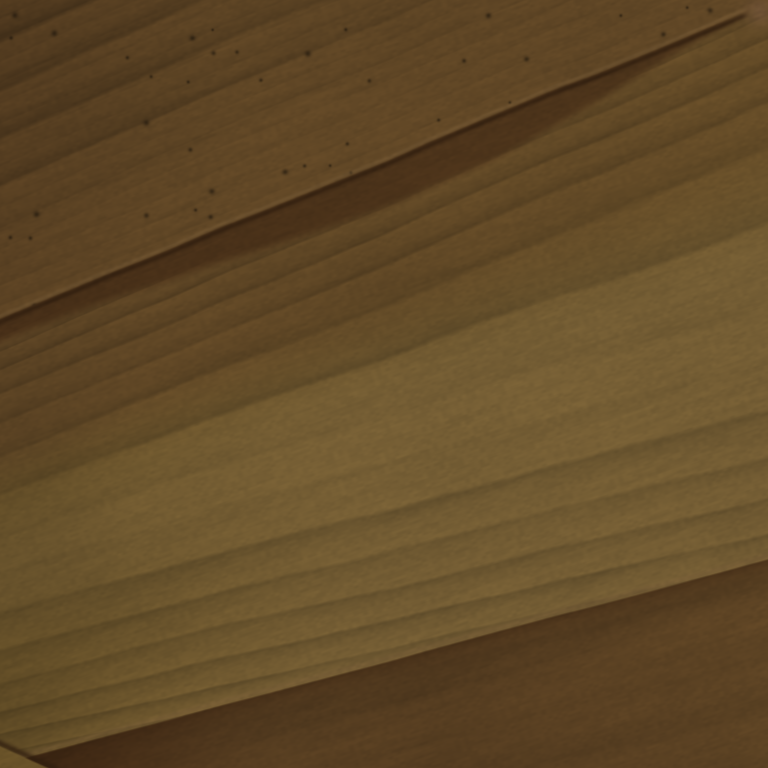
Write a Shadertoy shader that draws this texture.

```glsl
// Three overlapping wooden boards seen at a slant, in warm dim light.
// Two straight seams split the canvas; each board gets growth rings from a
// warped cross-board coordinate, then fibres, pores and seam shadows.
const vec3 SHADOW = vec3(0.25, 0.155, 0.075);
const vec3 UMBER  = vec3(0.33, 0.235, 0.125);
const vec3 BROWN  = vec3(0.385, 0.282, 0.15);
const vec3 OLIVE  = vec3(0.415, 0.325, 0.16);
const vec3 HONEY  = vec3(0.46, 0.368, 0.205);
const vec3 RIM    = vec3(0.47, 0.36, 0.22);
const vec3 CHIP   = vec3(0.45, 0.33, 0.23);

float hash(vec2 p) {
    vec3 q = fract(p.xyx * 0.1031);
    q += dot(q, q.yzx + 33.33);
    return fract((q.x + q.y) * q.z);
}

float noise(vec2 p) {
    vec2 i = floor(p), f = fract(p);
    f = f * f * (3.0 - 2.0 * f);
    return mix(mix(hash(i), hash(i + vec2(1, 0)), f.x),
               mix(hash(i + vec2(0, 1)), hash(i + vec2(1, 1)), f.x), f.y);
}

float fbm(vec2 p) {
    float sum = 0.0, amp = 0.5;
    for (int i = 0; i < 4; i++, amp *= 0.5) {
        sum += amp * noise(p);
        p = p * 2.03 + 7.1;
    }
    return sum;
}

// Soft bump of the given half width around zero
float ridge(float d, float width) {
    return exp(-d * d / (width * width));
}

// Dark line with one crisp side and one fading side, once per unit of n
float ring(float n) {
    float f = fract(n);
    return 1.5 * smoothstep(0.0, 0.14, f) * exp(-3.2 * f) * (1.0 - smoothstep(0.85, 1.0, f));
}

// Small dark pits, one at most in each grid cell
float pores(vec2 p, float cells, float density) {
    vec2 id = floor(p * cells);
    vec2 centre = 0.3 + 0.4 * vec2(hash(id + 3.7), hash(id + 9.2));
    float size = mix(0.06, 0.14, hash(id + 21.0));
    return step(1.0 - density, hash(id)) * ridge(length(fract(p * cells) - centre), size);
}

// Upper board: steep rings on the left, fading toward the right
vec3 upperBoard(vec2 p, float h) {
    float wave = 0.016 * (fbm(vec2(p.x * 3.0, h * 9.0)) - 0.5);
    float n = (h + wave - 0.02 * p.x) / 0.062 + 0.25;
    float fade = smoothstep(0.06, 0.24, h) * (1.0 - 0.75 * smoothstep(0.1, 0.75, p.x));
    vec3 c = mix(UMBER, BROWN, smoothstep(-0.1, 0.55, p.x + 0.25 - 0.5 * h));
    c *= 1.0 - 0.19 * fade * ring(n) - 0.05 * ring(n * 2.3);
    return c * (1.0 - 0.4 * pores(p, 34.0, 0.16));
}

// Middle board: t runs 0..1 between the seams, rings crowd toward both
vec3 middleBoard(vec2 p, float t) {
    float wave = 0.018 * (fbm(vec2(p.x * 3.5, t * 6.0)) - 0.5);
    float g = t + wave + p.x * (0.075 * (1.0 - smoothstep(0.4, 0.62, t))
                              - 0.05 * smoothstep(0.6, 0.76, t));
    float n = 9.0 - sqrt(max(81.0 - 200.0 * (abs(g - 0.475) - 0.125), 0.5));
    float strength = mix(0.05, 0.17, smoothstep(-0.35, 0.1, n));
    strength *= mix(0.65, 1.0, noise(vec2(p.x * 4.0, floor(n) * 5.0)));
    vec3 c = mix(OLIVE, HONEY, smoothstep(-0.1, 0.55, p.x) * (1.0 - smoothstep(0.5, 0.8, t)));
    c = mix(c, HONEY, 0.5 * ridge(t - 0.44, 0.16));
    c = mix(c, BROWN, smoothstep(0.56, 0.74, g) * mix(1.0, 0.65, p.x));
    return c * (1.0 - strength * ring(n)) * mix(0.92, 1.0, smoothstep(0.0, 0.22, p.x));
}

// Lower board: dim, with faint long streaks
vec3 lowerBoard(vec2 p, float h) {
    vec3 c = mix(SHADOW, UMBER, smoothstep(0.0, 0.4, p.x));
    c = mix(c, BROWN, 0.7 * smoothstep(0.5, 1.1, p.x + 0.6 * h));
    return c * (1.0 + 0.2 * (fbm(vec2(p.x * 2.0, h * 38.0)) - 0.47));
}

void mainImage(out vec4 fragColor, in vec2 fragCoord) {
    vec2 p = fragCoord / iResolution.xy;
    float soft = max(0.002, 1.0 / iResolution.y);
    float wobble = 0.004 * (noise(vec2(p.x * 14.0, 2.0)) - 0.5);
    float top = 0.583 + 0.413 * p.x + wobble;
    float base = 0.003 + 0.268 * p.x + 0.4 * wobble;
    float above = p.y - top, below = base - p.y;
    // Middle board, shaded under the upper seam
    vec3 c = middleBoard(p, (p.y - base) / (top - base));
    float depth = mix(0.026, 0.056, smoothstep(0.0, 0.55, p.x)) * (1.0 - smoothstep(0.6, 1.0, p.x));
    float shade = smoothstep(-depth - 0.012, -depth + 0.006, above) * (1.0 - smoothstep(0.93, 0.985, p.x));
    c = mix(c, mix(SHADOW, UMBER, 0.2 + 0.25 * p.x), 0.85 * shade);
    c = mix(c, RIM, 0.4 * ridge(below + 0.005, 0.004));
    // Upper and lower boards with their seam lines
    c = mix(c, upperBoard(p, above), smoothstep(-soft, soft, above));
    float seam = 1.0 - smoothstep(0.965, 0.98, p.x);
    c = mix(c, SHADOW * 0.75, 0.75 * ridge(above + 0.004, 0.004) * seam);
    c = mix(c, RIM, 0.4 * ridge(above - 0.004, 0.003) * seam);
    float under = smoothstep(-soft, soft, below);
    c = mix(c, lowerBoard(p, -below), under);
    c = mix(c, SHADOW * 0.85, 0.6 * exp(-max(below, 0.0) / 0.016) * under);
    // Pale chip at the end of the upper seam, sliver in the near corner
    c = mix(c, CHIP, 0.65 * ridge(length(p - vec2(0.99, 0.985)), 0.018));
    float sliver = 0.028 - 0.45 * p.x - p.y;
    c = mix(c, SHADOW * 0.75, 0.7 * ridge(sliver + 0.004, 0.005) * (1.0 - smoothstep(0.07, 0.1, p.x)));
    c = mix(c, OLIVE, smoothstep(-soft, soft, sliver));
    // Fibres along the boards, fine tooth and broad tonal drift
    vec2 along = vec2(p.x + 0.35 * p.y, p.y - 0.35 * p.x);
    float fibre = fbm(along * vec2(14.0, 150.0)) - 0.47;
    float tooth = noise(along * vec2(150.0, 260.0)) - 0.5;
    c *= 1.0 + 0.09 * fibre + 0.07 * tooth + 0.08 * (fbm(p * 5.0) - 0.47);
    fragColor = vec4(c, 1.0);
}
```
